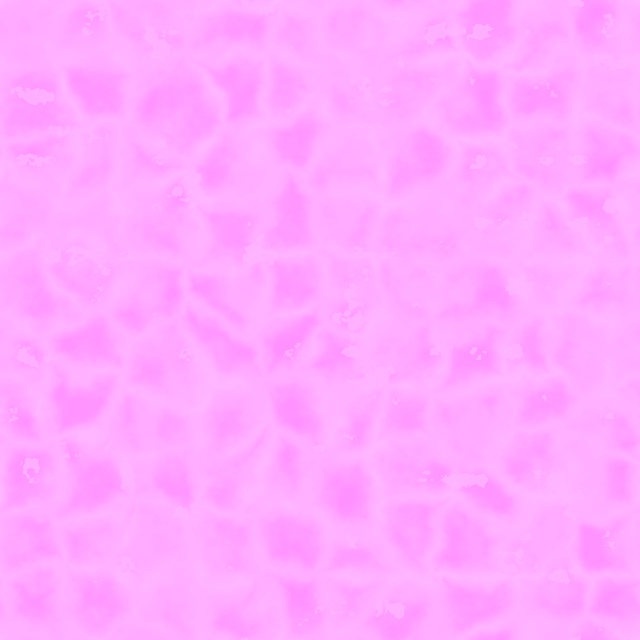
Reproduce this texture procedurally as a Shadertoy shader.

```glsl
// Soft pink cobbled clouds: blurred pale veins around darker cells, with small ragged flecks.

float hash(vec2 p) {
    return fract(sin(dot(p, vec2(127.1, 311.7))) * 43758.5453);
}

// Value noise that wraps after a whole number of cells.
float wrapNoise(vec2 p, float period, float seed) {
    vec2 cell = floor(p), f = fract(p);
    f = f * f * f * (f * (f * 6.0 - 15.0) + 10.0);
    vec2 lo = mod(cell, period) + seed;
    vec2 hi = mod(cell + 1.0, period) + seed;
    return mix(mix(hash(lo), hash(vec2(hi.x, lo.y)), f.x),
               mix(hash(vec2(lo.x, hi.y)), hash(hi), f.x), f.y);
}

float fbm(vec2 uv, float period, float gain, float seed) {
    float sum = 0.0, total = 0.0, weight = 1.0;
    for (int i = 0; i < 5; i++) {
        sum += weight * wrapNoise(uv * period, period, seed);
        total += weight;
        weight *= gain;
        period *= 2.0;
        seed += 17.3;
    }
    return sum / total;
}

vec2 cellPoint(vec2 cell, float period) {
    vec2 id = mod(cell, period);
    return cell + 0.5 + 0.7 * (vec2(hash(id + 3.7), hash(id + 41.9)) - 0.5);
}

// Distance to the nearest border of a wrapping Voronoi diagram, in cells.
float borderDistance(vec2 p, float period) {
    vec2 home = floor(p), nearest = vec2(0.0);
    float best = 9.0;
    for (int y = -1; y <= 1; y++)
    for (int x = -1; x <= 1; x++) {
        vec2 toPoint = cellPoint(home + vec2(x, y), period) - p;
        float d = dot(toPoint, toPoint);
        if (d < best) { best = d; nearest = toPoint; }
    }
    float border = 9.0;
    for (int y = -2; y <= 2; y++)
    for (int x = -2; x <= 2; x++) {
        vec2 toPoint = cellPoint(home + vec2(x, y), period) - p;
        vec2 across = toPoint - nearest;
        if (dot(across, across) > 0.0001)
            border = min(border, dot(0.5 * (toPoint + nearest), normalize(across)));
    }
    return border;
}

void mainImage(out vec4 fragColor, in vec2 fragCoord) {
    vec2 uv = fragCoord / iResolution.xy;

    // Wobbled cells, each fading into its veins
    vec2 wobble = vec2(fbm(uv, 16.0, 0.5, 5.0), fbm(uv, 16.0, 0.5, 71.0)) - 0.5;
    float body = smoothstep(-0.02, 0.32, borderDistance(uv * 10.0 + 0.6 * wobble, 10.0));

    // Clouds that strengthen some cells and wash out others
    float cloud = smoothstep(0.25, 0.75, fbm(uv, 13.0, 0.5, 133.0));
    float depth = body * (0.25 + 0.9 * cloud);
    float green = 0.697 - 0.105 * depth + 0.07 * (fbm(uv, 22.0, 0.55, 211.0) - 0.5);

    // Sparse crisp flecks with ragged outlines
    float fleck = smoothstep(0.69, 0.705, fbm(uv, 20.0, 0.6, 307.0));
    green = mix(green, 0.71, 0.75 * fleck);

    fragColor = vec4(1.0, clamp(green, 0.57, 0.715), 1.0, 1.0);
}
```
